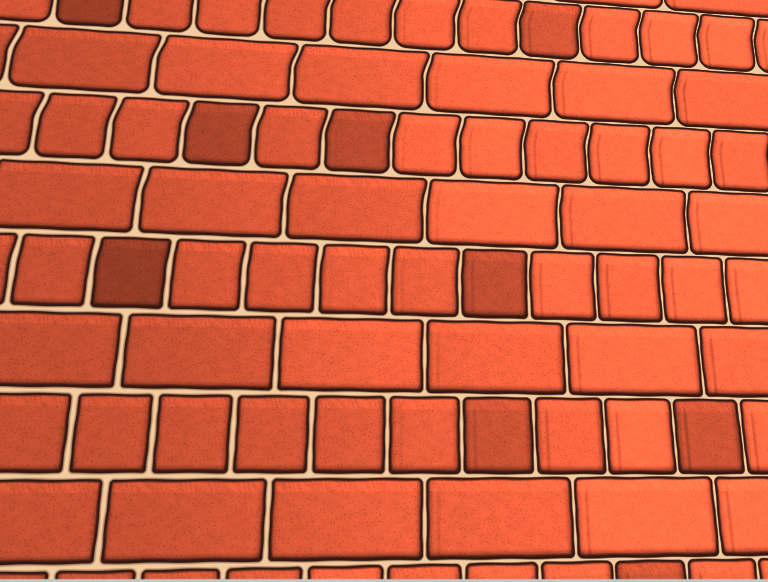
Reproduce this texture procedurally as a Shadertoy shader.

```glsl
// Glossy red brick wall in perspective: long and short courses alternate, pale joints with dark rims
#define ORIGIN vec2(0.553, 0.322)      // canvas point where a long joint meets a course line
#define PITCH vec2(0.252, 0.1355)      // long brick size, in canvas heights
#define VANISH vec2(0.0239, 0.0292)    // perspective shrink along and up the wall
#define TILT -0.012                    // slope of the course line at the origin
#define BRICK vec3(0.98, 0.395, 0.25)
#define CREAM vec3(0.95, 0.80, 0.62)
#define TAN vec3(0.64, 0.47, 0.36)
#define RIM vec3(0.20, 0.09, 0.065)
#define SILL vec3(0.76, 0.78, 0.78)
#define GRAIN 24.0                     // specks per course height

float hash(vec2 p) {
    p = fract(p * vec2(0.1031, 0.1137));
    p += dot(p, p.yx + 33.33);
    return fract((p.x + p.y) * p.x * 91.7);
}

// Cellular noise: distance to the nearest scattered point
float cells(vec2 p) {
    vec2 id = floor(p), f = fract(p);
    float nearest = 1.0;
    for (int y = -1; y <= 1; y++)
        for (int x = -1; x <= 1; x++) {
            vec2 o = vec2(x, y);
            vec2 jitter = vec2(hash(id + o + 71.0), hash(id + o + 193.0));
            nearest = min(nearest, length(o + jitter - f));
        }
    return nearest;
}

float roundBox(vec2 p, vec2 halfSize, float r) {
    vec2 d = abs(p) - halfSize + r;
    return length(max(d, 0.0)) + min(max(d.x, d.y), 0.0) - r;
}

// Canvas to wall: x in long bricks, y in courses, z is the depth factor
vec3 toWall(vec2 p) {
    vec2 flatPos = vec2(p.x, p.y - TILT * p.x) / PITCH;
    float depth = 1.0 / (1.0 - dot(VANISH, flatPos));
    return vec3(flatPos * depth, depth);
}

void mainImage(out vec4 fragColor, in vec2 fragCoord) {
    vec2 screen = fragCoord / iResolution.xy;
    vec3 wall = toWall((fragCoord - ORIGIN * iResolution.xy) / iResolution.y);
    float pixel = wall.z / (PITCH.y * iResolution.y);
    float lift = smoothstep(0.35, 0.95, screen.y);

    // Brick layout: even courses long, odd courses short and shifted
    float course = floor(wall.y);
    float v = wall.y - course;
    bool isShort = mod(course, 2.0) > 0.5;
    float span = isShort ? 0.5 : 1.0;
    float along = wall.x - 0.05 * lift * smoothstep(0.55, 0.95, v);
    float shifted = (along + (isShort ? 0.25 : 0.0)) / span;
    float column = floor(shifted);
    vec2 id = vec2(column, course) + 40.0;

    // Local position, in course heights
    float aspect = PITCH.x / PITCH.y;
    vec2 halfSize = vec2(0.5 * span * aspect, 0.5);
    vec2 q = vec2((fract(shifted) - 0.5) * span * aspect, v - 0.5);
    float radius = q.y < 0.0 ? mix(0.08, 0.2, lift) : 0.09;
    float wobble = 0.004 * sin(wall.x * 17.0 + 2.0 * sin(wall.y * 9.0));
    float inside = -roundBox(q, halfSize, radius) + wobble;
    vec2 low = q + halfSize;      // distance from left and bottom
    vec2 high = halfSize - q;     // distance from right and top

    // Light grows to the right; some short bricks are fired darker
    float light = 0.79 + 0.33 * smoothstep(0.0, 0.9, screen.x) + 0.06 * (screen.y - 0.5);
    float tone = 0.95 + 0.1 * hash(id);
    if (isShort && hash(id + 17.0) < 0.17) tone *= 0.76;

    // Speckled, mottled face
    vec2 grainPos = vec2(wall.x * aspect, wall.y) * GRAIN;
    float speck = 1.0 - smoothstep(0.08, 0.4, cells(grainPos));
    float mottle = sin(grainPos.x * 0.7 + 2.0 * sin(grainPos.y * 0.43))
                 * sin(grainPos.y * 0.9 + 1.5 * sin(grainPos.x * 0.31));
    float face = 1.0 + 0.025 * mottle - 0.15 * speck * hash(floor(grainPos));

    // Bevels: streaked bright top, shaded bottom, left and right
    float streak = sin((q.x + 0.5 * q.y) * 75.0 + 3.0 * sin(q.x * 19.0));
    float topBevel = 1.0 - smoothstep(0.17, 0.20, high.y);
    face *= 1.0 + topBevel * (0.07 + 0.035 * streak);
    float sideBevel = 1.0 - smoothstep(0.12, 0.15, high.x);
    face *= 1.0 - sideBevel * (0.04 + 0.03 * sin((q.y + 0.4 * q.x) * 70.0)) * (1.0 - screen.x);
    face *= mix(0.45, 1.0, smoothstep(0.02, 0.15, low.y));
    face *= mix(0.62, 1.0, smoothstep(0.02, 0.13, high.x));
    face *= mix(0.66, 1.0, smoothstep(0.02, 0.13, low.x));
    float crease = smoothstep(0.04, 0.0, abs(low.x - 0.17)) * smoothstep(0.1, 0.25, high.y);
    face *= 1.0 - 0.2 * crease * smoothstep(0.3, 0.9, screen.x);
    vec3 color = BRICK * light * tone * face;

    // Dark rim, then the pale joint
    float joint = mix(0.038, 0.016, smoothstep(0.1, 0.9, screen.x)) * mix(1.0, 0.8, lift);
    float rimWidth = 0.028 + 0.012 * smoothstep(0.2, 0.0, low.y);
    float soft = max(0.7 * pixel, 0.008);
    color = mix(RIM, color, smoothstep(joint + 0.4 * rimWidth, joint + 1.8 * rimWidth, inside));
    vec3 mortar = mix(CREAM, TAN, smoothstep(0.2 * joint, joint, inside));
    color = mix(mortar, color, smoothstep(joint - soft, joint + soft, inside));

    // Pale sill along the bottom edge
    float edge = 1.0 / iResolution.y;
    color = mix(SILL, color, smoothstep(0.005 - edge, 0.005 + edge, screen.y));
    fragColor = vec4(clamp(color, 0.0, 1.0), 1.0);
}
```
